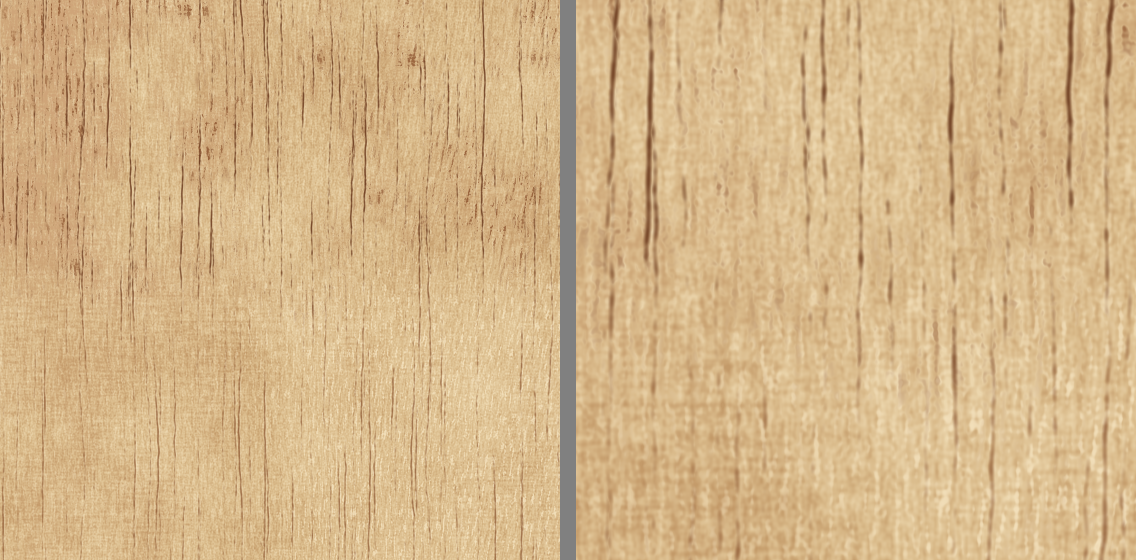
Left: the whole. Right: its middle third, enlarged.
This texture is drawn by a three.js fragment shader. Its source:

```glsl
// Weathered pale wood with upright grain, hairline cracks, rusty flecks and a faint cross weave.
varying vec2 vUv;

const vec3 TAN = vec3(0.855, 0.735, 0.545);
const vec3 PALE = vec3(0.905, 0.81, 0.64);
const vec3 OCHRE = vec3(0.785, 0.635, 0.44);
const vec3 ROSE = vec3(0.81, 0.645, 0.475);
const vec3 CREAM = vec3(0.96, 0.89, 0.75);
const vec3 RUST = vec3(0.57, 0.35, 0.20);
const vec3 UMBER = vec3(0.42, 0.23, 0.12);

const vec2 FIBRE_SCALE = vec2(165.0, 15.0);
const vec2 FINE_SCALE = vec2(285.0, 75.0);
const vec2 GRAIN_SCALE = vec2(310.0, 260.0);
const vec2 WEAVE_SCALE = vec2(20.0, 215.0);
const vec2 FLECK_SCALE = vec2(165.0, 24.0);
const vec2 SLIVER_SCALE = vec2(220.0, 42.0);
const float CRACK_COLUMNS = 16.0;
const float CRACK_WIDTH = 0.0022;
const float CRACK_SHARE = 0.72;
const int CRACK_LAYERS = 4;

float hash(vec2 p) {
  vec3 q = fract(vec3(p.xyx) * 0.1031);
  q += dot(q, q.yzx + 33.33);
  return fract((q.x + q.y) * q.z);
}

vec2 gradient(vec2 cell) {
  float angle = 6.2832 * hash(cell);
  return vec2(cos(angle), sin(angle));
}

float noise(vec2 p) {
  vec2 i = floor(p);
  vec2 f = p - i;
  vec2 u = f * f * f * (f * (f * 6.0 - 15.0) + 10.0);
  vec2 e = vec2(1.0, 0.0);
  float low = mix(dot(gradient(i), f), dot(gradient(i + e), f - e), u.x);
  float high = mix(dot(gradient(i + e.yx), f - e.yx), dot(gradient(i + 1.0), f - 1.0), u.x);
  return 1.4 * mix(low, high, u.y);
}

float fbm(vec2 p) {
  float sum = 0.0;
  float gain = 0.6;
  for (int i = 0; i < 4; i++) {
    sum += gain * noise(p);
    p = p * 2.03 + 17.3;
    gain *= 0.55;
  }
  return sum;
}

// Layers of wandering hairlines, long and faint with darker, ragged stretches.
float cracks(vec2 p) {
  float result = 0.0;
  for (int i = 0; i < CRACK_LAYERS; i++) {
    float layer = float(i);
    float columns = CRACK_COLUMNS * (1.0 + 0.57 * layer);
    float x = p.x * columns + 3.7 * layer;
    float id = floor(x);
    float seed = id * 1.37 + layer * 31.7 + 0.43;
    float centre = mix(0.25, 0.75, hash(vec2(id, layer + 5.0)));
    centre += 0.16 * noise(vec2(seed, p.y * 4.0)) + 0.035 * noise(vec2(seed, p.y * 34.0));
    float reach = noise(vec2(seed + 9.0, p.y * (1.0 + 1.5 * layer)));
    float ragged = 0.25 * noise(vec2(seed, p.y * 30.0)) + 0.35 * noise(vec2(seed, p.y * 120.0));
    float presence = smoothstep(-0.22, 0.62, reach + ragged - 0.06 * layer);
    presence *= step(hash(vec2(id + 3.0, layer + 41.0)), CRACK_SHARE);
    float width = CRACK_WIDTH * (0.75 + 0.5 * presence);
    float line = 1.0 - smoothstep(0.0, width, abs(x - id - centre) / columns);
    result = max(result, line * presence);
  }
  return result;
}

void main() {
  // Bend the grain a little; it leans towards the upper right.
  vec2 p = vUv;
  p.x += 0.006 * noise(vUv * vec2(4.0, 3.0)) + 0.0010 * noise(vUv * vec2(30.0, 45.0));
  vec2 leaning = p;
  leaning.x -= 0.14 * (p.y - 0.6) * smoothstep(0.5, 0.85, p.x);

  // Broad zones: stained above, bleached below right.
  float patches = fbm(vUv * vec2(4.5, 4.0) + 7.1);
  float stains = fbm(vUv * vec2(7.0, 4.5) + 23.7);
  float upper = smoothstep(0.42, 0.56, vUv.y + 0.08 * patches);
  float left = 1.0 - smoothstep(0.12, 0.55, vUv.x);
  float bleached = (1.0 - upper) * smoothstep(0.40, 0.60, vUv.x + 0.15 * stains);

  // Fibres, cross weave and fine grain share one tone value.
  float fibre = noise(leaning * FIBRE_SCALE);
  float fine = noise(leaning * FINE_SCALE + 11.0);
  float weave = noise(vUv * WEAVE_SCALE) + 0.5 * noise(vUv * WEAVE_SCALE.yx * 0.35);
  float grain = noise(vUv * GRAIN_SCALE);
  float weaveMask = 0.3 + 0.7 * smoothstep(-0.2, 0.4, stains + 0.3 * left);
  float tone = 0.80 * patches + 0.50 * fibre + 0.72 * fine + 0.62 * grain;
  tone += 0.60 * weave * weaveMask + 0.34 * bleached - 0.05;
  vec3 color = mix(TAN, PALE, clamp(tone, 0.0, 1.4));
  color = mix(color, OCHRE, clamp(-tone, 0.0, 1.4));
  float warmth = smoothstep(-0.3, 0.4, stains + 0.25 * left) * (0.25 + 0.75 * upper) * (0.35 + 0.65 * left);
  color = mix(color, ROSE, clamp(warmth * (0.60 - 0.5 * tone), 0.0, 1.0));

  // Small pale worn slivers, mostly on the bleached side.
  float sliver = noise(leaning * SLIVER_SCALE + 40.0) + 0.4 * grain;
  color = mix(color, CREAM, smoothstep(0.1, 0.8, sliver) * (0.30 + 0.50 * bleached));

  // Rusty flecks, broken by the grain and clustered in stained patches.
  float fleck = noise(leaning * FLECK_SCALE + 61.0) + 0.50 * fine + 0.45 * grain + 0.30 * weave;
  float cluster = smoothstep(-0.30, 0.40, stains + 0.10 * left) * (0.10 + 0.90 * upper);
  color = mix(color, RUST, 0.9 * smoothstep(0.30, 1.05, fleck + 0.12 * cluster) * cluster);

  // Cracks with a worn, light lip beside them.
  float lip = cracks(p - vec2(0.0025, 0.0));
  color = mix(color, CREAM, 0.28 * lip);
  vec3 crackColor = mix(RUST, UMBER, 0.25 + 0.75 * upper);
  color = mix(color, crackColor, cracks(p) * mix(0.70, 0.88, upper));

  gl_FragColor = vec4(color, 1.0);
}
```
